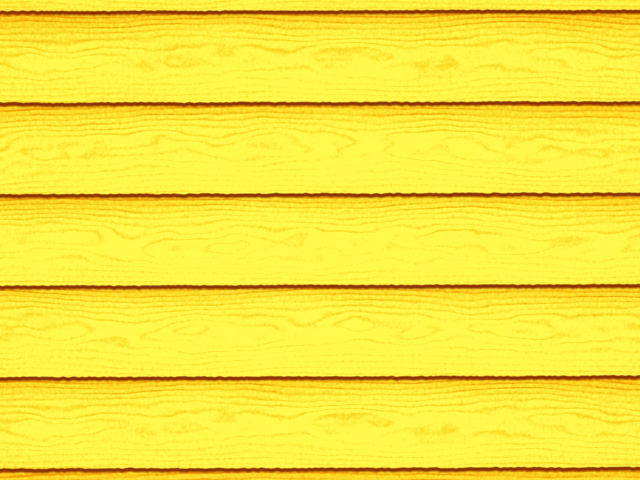
Give the GLSL for this texture, as a Shadertoy shader.

```glsl
// Yellow painted lap siding: horizontal boards with embossed wood grain and dark seams.

#define PITCH 0.1906         // board height, in canvas heights
#define TOP_SEAM 0.0245      // distance of the first seam from the top
#define TILT 0.012           // slight rise of the seams to the right
#define BOARD_KINDS 4.0      // boards before the grain recurs
#define RING_DENSITY 18.0    // grain lines per board height near its edges
#define GRAIN_DEPTH 0.42
#define SPECKLE 0.22

const vec3 PALE  = vec3(1.00, 0.975, 0.30);
const vec3 GOLD  = vec3(0.98, 0.84, 0.13);
const vec3 AMBER = vec3(0.95, 0.62, 0.02);
const vec3 SEAM  = vec3(0.52, 0.17, 0.01);

vec2 hashGradient(vec2 cell) {
    vec3 q = fract(cell.xyx * vec3(0.1031, 0.1030, 0.0973));
    q += dot(q, q.yzx + 33.33);
    float angle = 6.2832 * fract((q.x + q.y) * q.z);
    return vec2(cos(angle), sin(angle));
}

// Gradient noise, roughly -0.7 to 0.7
float noise(vec2 p) {
    vec2 i = floor(p), f = p - i;
    vec2 u = f * f * f * (f * (f * 6.0 - 15.0) + 10.0);
    vec2 e = vec2(1.0, 0.0);
    float low  = mix(dot(hashGradient(i), f),
                     dot(hashGradient(i + e), f - e), u.x);
    float high = mix(dot(hashGradient(i + e.yx), f - e.yx),
                     dot(hashGradient(i + 1.0), f - 1.0), u.x);
    return mix(low, high, u.y);
}

// Growth-ring field: dense and straight at the edges, wavy and open mid-board
float ringField(float x, float v, float seed) {
    vec2 p = vec2(x + seed * 17.3, v + seed * 5.7);
    float center = 0.52 + 0.14 * noise(vec2(p.x * 1.7, seed + 0.5));
    float d = v - center;
    float open = exp(-d * d * 14.0);
    float warp = 1.5 * noise(p * vec2(4.0, 2.5))
               + 0.9 * noise(p * vec2(9.0, 5.0) + 31.0) * (0.3 + open)
               + 0.35 * noise(p * vec2(24.0, 9.0) + 57.0);
    return RING_DENSITY * sqrt(d * d + 0.03) + warp * (0.55 + 0.8 * open);
}

// Embossed grain: dark narrow creases with a faint lit flank
float grain(float x, float v, float seed) {
    float rings = ringField(x, v, seed);
    float phase = 6.2832 * rings;
    float crease = pow(0.5 + 0.5 * sin(phase), 3.0);
    float flank = pow(0.5 + 0.5 * sin(phase + 2.2), 3.0);
    float wear = 0.65 + 0.8 * noise(vec2(x * 6.0 + seed * 9.0, v * 11.0));
    float strength = wear * mix(1.0, 0.6, smoothstep(0.3, 0.9, v));
    float fade = 1.0 - smoothstep(0.35, 0.8, fwidth(rings));
    return (crease - 0.25 * flank) * strength * fade;
}

void mainImage(out vec4 fragColor, in vec2 fragCoord) {
    vec2 p = fragCoord / iResolution.y;
    float aspect = iResolution.x / iResolution.y;

    // Board index and position, v running from its top seam downward
    float t = (1.0 - p.y - TOP_SEAM) / PITCH + TILT * (p.x - 0.5 * aspect);
    t += 0.008 * noise(vec2(p.x * 9.0, floor(t + 0.5) * 3.1 + 0.5));
    float board = floor(t);
    float v = t - board;
    float seed = mod(board, BOARD_KINDS) + 1.0;

    // Light: shade under the lap, grain, rough paint and darker borders
    float light = 1.0 - 0.72 * exp(-v * 6.5) - 0.08 * smoothstep(0.75, 1.0, v);
    light -= GRAIN_DEPTH * grain(p.x, v, seed);
    light += SPECKLE * (noise(p * 170.0) + 0.6 * noise(p * 90.0 + 13.0));
    light += 0.10 * noise(vec2(p.x * 5.0, t * 3.0) + 71.0);
    vec2 fromCenter = (p - vec2(0.5 * aspect, 0.45)) / vec2(0.5 * aspect, 0.5);
    light -= 0.11 * dot(fromCenter, fromCenter);

    vec3 color = mix(AMBER, GOLD, smoothstep(-0.05, 0.5, light));
    color = mix(color, PALE, smoothstep(0.35, 0.95, light));

    // Seam: crisp upper lip, softer shadow below
    float s = t - floor(t + 0.5);
    float px = 1.0 / (iResolution.y * PITCH);
    s += 0.012 * noise(vec2(p.x * 95.0, floor(t + 0.5) * 7.3));
    float seam = smoothstep(-0.014 - px, -0.014 + px, s)
               * (1.0 - smoothstep(0.008, 0.036 + px, s));
    color = mix(color, SEAM, seam * 0.95);

    fragColor = vec4(clamp(color, 0.0, 1.0), 1.0);
}
```
